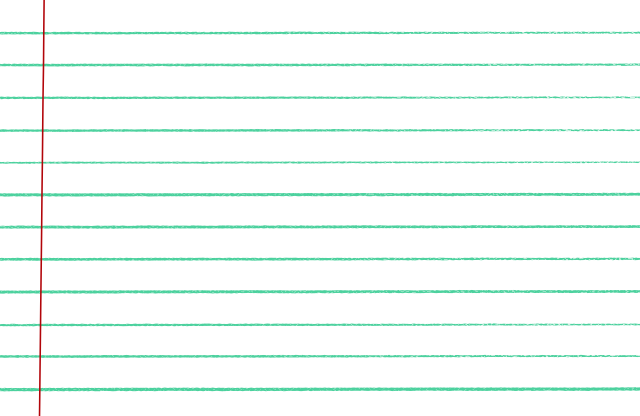
A Shadertoy shader for this pattern:

```glsl
// Ruled writing paper: twelve green crayon-like rules and a leaning red margin.
// Each rule is a distance band whose edge and ink are broken up by gradient
// noise; thin rules taper and wear away towards the right.

vec2 hashGradient(vec2 cell) {
    float h = fract(sin(dot(cell, vec2(127.1, 311.7))) * 43758.55);
    return vec2(cos(6.2832 * h), sin(6.2832 * h));
}

float gradientNoise(vec2 p) {
    vec2 i = floor(p), f = p - i;
    vec2 u = f * f * f * (f * (f * 6.0 - 15.0) + 10.0);
    float a = dot(hashGradient(i), f);
    float b = dot(hashGradient(i + vec2(1, 0)), f - vec2(1, 0));
    float c = dot(hashGradient(i + vec2(0, 1)), f - vec2(0, 1));
    float d = dot(hashGradient(i + vec2(1, 1)), f - vec2(1, 1));
    return mix(mix(a, b, u.x), mix(c, d, u.x), u.y);
}

// Coverage of a band, given distance to its centre and its half width
float band(float dist, float halfWidth, float pixel) {
    return clamp(0.5 + (halfWidth - abs(dist)) / pixel, 0.0, 1.0);
}

// Thickness and downward shift of each rule, in thousandths of the height
const vec2 RULES[12] = vec2[12](
    vec2(5.6, 0.0), vec2(6.0, -1.0), vec2(5.2, 0.0), vec2(5.6, 0.8),
    vec2(4.3, 0.2), vec2(7.2, -0.3), vec2(6.7, -0.6), vec2(6.2, -1.0),
    vec2(6.9, -0.4), vec2(5.3, 1.3), vec2(5.7, -0.8), vec2(7.6, 0.8));

float ruleInk(vec2 p, float pixel) {
    // Nearest rule, counted from the top
    float across = p.x * iResolution.y / iResolution.x;
    float s = (1.0 - p.y - 0.0798) / 0.0778;
    float row = clamp(floor(s + 0.5), 0.0, 11.0);
    vec2 rule = RULES[int(row)];

    // Slight tilt and a slow hand wobble
    float dist = (s - row) * 0.0778 - rule.y * 0.001;
    dist += 0.0012 * across + 0.0005 * gradientNoise(vec2(p.x * 9.0, row * 7.3));

    // Tapered width with a rough edge on either side
    float fade = smoothstep(0.3, 1.0, across) * clamp((7.6 - rule.x) / 2.2, 0.0, 1.0);
    float side = dist > 0.0 ? 0.5 : 0.0;
    float rough = gradientNoise(vec2(p.x * 130.0, row * 5.7 + side + 0.3));
    float halfWidth = rule.x * 0.0005 * (1.0 - 0.25 * fade) + 0.0011 * rough;

    // Slanted grain where the ink misses the paper
    float grain = gradientNoise(vec2(p.x * 170.0 + dist * 200.0, dist * 420.0 + row * 19.7));
    float wear = 0.3 + 0.45 * fade;
    float ink = 1.0 - wear * smoothstep(0.08 - 0.15 * fade, 0.42, grain);
    return band(dist, halfWidth, pixel) * ink;
}

void mainImage(out vec4 fragColor, in vec2 fragCoord) {
    vec2 p = fragCoord / iResolution.y;
    float pixel = 1.0 / iResolution.y;

    // Paper and green rules
    vec3 color = mix(vec3(1.0), vec3(0.30, 0.82, 0.62), ruleInk(p, pixel));

    // Red margin, leaning to the right towards the top
    float marginX = mix(0.0950, 0.1062, p.y) + 0.0004 * gradientNoise(vec2(p.y * 8.0, 3.4));
    color = mix(color, vec3(0.70, 0.02, 0.04), band(p.x - marginX, 0.0019, pixel));

    fragColor = vec4(color, 1.0);
}
```
